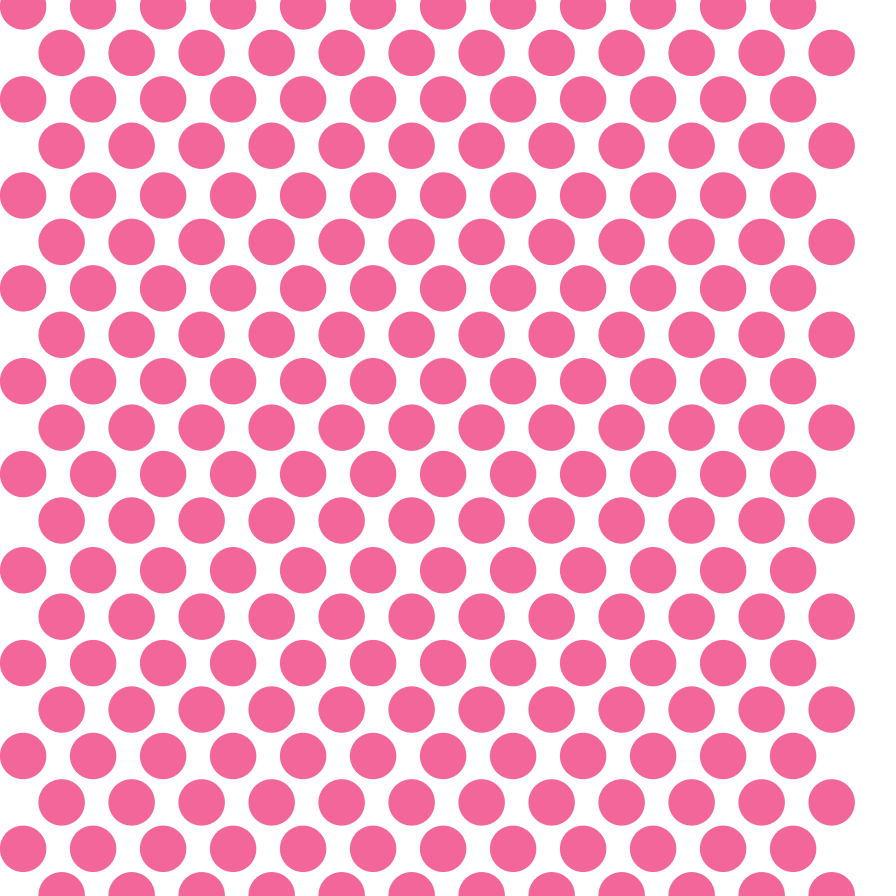
A Shadertoy shader for this pattern:

```glsl
// Pink polka dots in staggered rows on white, with a bare strip at the right.

// Distance to the nearest dot; p has its origin at the upper left.
float dotsDistance(vec2 p) {
    float nearest = 1.0;
    for (int i = 0; i < 20; i++) {
        float row = float(i);
        // Rows come in blocks of eight, with a slightly wider gap between blocks.
        float rowY = 0.0072 + 0.05182 * row + 0.0037 * floor((row + 4.0) / 8.0);
        // Odd rows shift sideways by a little over half a step.
        float startX = mix(0.0258, 0.0688, mod(row, 2.0));
        // Twelve dots in each row.
        float column = clamp(round((p.x - startX) / 0.078125), 0.0, 11.0);
        vec2 center = vec2(startX + 0.078125 * column, rowY);
        nearest = min(nearest, length(p - center) - 0.0259);
    }
    return nearest;
}

void mainImage(out vec4 fragColor, in vec2 fragCoord) {
    vec2 p = fragCoord / iResolution.y;
    p.y = 1.0 - p.y;

    // Blend across one pixel at the dot edges.
    float coverage = clamp(0.5 - dotsDistance(p) * iResolution.y, 0.0, 1.0);
    vec3 color = mix(vec3(1.0), vec3(0.95, 0.40, 0.60), coverage);
    fragColor = vec4(color, 1.0);
}
```
